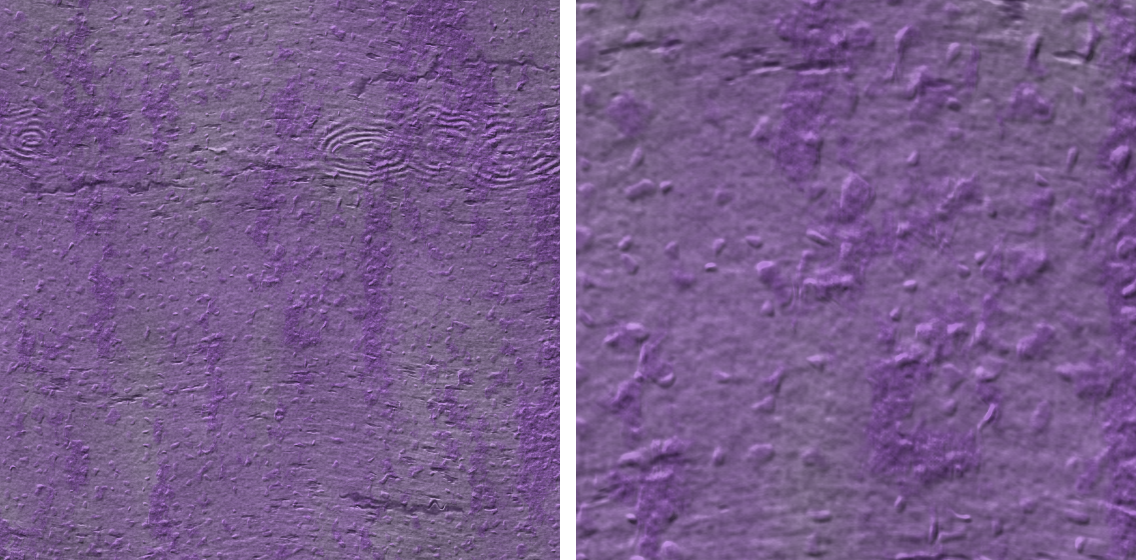
Left: the whole. Right: its middle third, enlarged.
Give the GLSL for this texture, as a Shadertoy shader.

```glsl
// Violet tree bark: a height field of warts, horizontal grain, eye-shaped knots
// and cracks is lit from the upper left by a finite difference, then tinted
// from grey-lilac to saturated purple where the bark is rough.

float hash(vec2 p) {
    vec3 q = fract(vec3(p.xyx) * 0.1031);
    q += dot(q, q.yzx + 33.33);
    return fract((q.x + q.y) * q.z);
}

float noise(vec2 p) {
    vec2 i = floor(p), f = fract(p);
    f = f * f * (3.0 - 2.0 * f);
    return mix(mix(hash(i), hash(i + vec2(1, 0)), f.x),
               mix(hash(i + vec2(0, 1)), hash(i + vec2(1, 1)), f.x), f.y);
}

float fbm(vec2 p) {
    float sum = 0.0, gain = 0.53;
    for (int i = 0; i < 4; i++) {
        sum += gain * noise(p);
        p = p * 2.03 + 17.7;
        gain *= 0.5;
    }
    return sum;
}

// Domed warts, loosely lined up in vertical columns
float warts(vec2 p, float cells, float share, float seed) {
    vec2 g = p * cells, home = floor(g);
    float dome = 0.0;
    for (int y = -1; y <= 1; y++)
    for (int x = -1; x <= 1; x++) {
        vec2 id = home + vec2(x, y), key = id + seed;
        float column = hash(vec2(key.x, seed));
        vec2 centre = id + vec2(0.2 + 0.6 * mix(column, hash(key + 5.3), 0.45),
                                0.15 + 0.7 * hash(key + 9.1));
        float radius = mix(0.17, 0.36, hash(key + 2.7));
        float present = step(hash(key + 13.9), share * (0.5 + column));
        float d = length((g - centre) * vec2(1.0, 0.85 + 0.3 * column));
        dome = max(dome, present * smoothstep(radius, radius * 0.25, d));
    }
    return dome;
}

// Soft line from a to b, tapering at its ends
float seam(vec2 p, vec2 a, vec2 b, float width) {
    vec2 ab = b - a;
    float t = clamp(dot(p - a, ab) / dot(ab, ab), 0.0, 1.0);
    float d = length(p - a - ab * t) / (width * (0.5 + 2.0 * t * (1.0 - t)));
    return exp(-d * d);
}

// Returns height, purple roughness and crack depth
vec3 bark(vec2 p) {
    vec2 wobble = vec2(noise(p * 85.0), noise(p * 85.0 + 41.0)) - 0.5;
    vec2 q = p + wobble * 0.011;

    // Scattered warts and crusty clusters stacked in vertical runs
    float small = warts(q, 37.0, 0.68, 3.0);
    float large = warts(q + wobble * 0.011, 21.0, 0.45, 71.0);
    float run = noise(p * vec2(21.0, 5.0) + 8.0) + 0.12 * smoothstep(0.2, 0.9, p.x);
    float crust = smoothstep(0.6, 0.78, 0.5 * run + 0.6 * fbm(q * vec2(58.0, 40.0)));
    float rugged = fbm(p * 105.0);
    float height = 0.85 * small + large * (0.3 + 1.1 * rugged) + crust * (2.2 * rugged - 0.5);

    // Fine skin and horizontal grain
    float band = exp(-pow((p.y - 0.735) / 0.075, 2.0)) * smoothstep(0.4, 0.65, p.x);
    float grainy = 0.35 + 0.9 * smoothstep(0.45, 0.75, noise(p * vec2(3.0, 6.0) + 2.0)) + 0.8 * band;
    vec2 flow = vec2(p.x * 22.0, (p.y + 0.02 * sin(p.x * 9.0)) * 115.0);
    float grain = fbm(flow);
    height += 1.1 * grainy * (grain - 0.5);
    height += 1.1 * (fbm(p * vec2(95.0, 135.0)) - 0.5);

    // Row of knots; the last one wraps around the left edge
    float eye = 9.0;
    vec2 bent = p + 0.03 * (vec2(noise(p * 18.0), noise(p * 18.0 + 9.0)) - 0.5);
    for (int i = 0; i < 4; i++) {
        vec2 c = vec2(0.65 + 0.135 * float(i), 0.735 + 0.012 * sin(float(i) * 2.3));
        vec2 d = vec2(fract(bent.x - c.x + 0.5) - 0.5, bent.y - c.y);
        eye = min(eye, length(d / vec2(0.08, 0.05)));
    }
    float ringZone = smoothstep(1.8, 0.7, eye);
    float rings = sin(eye * 25.0 + 5.0 * noise(p * 30.0));
    height += ringZone * rings * 0.8 * smoothstep(0.2, 0.75, noise(p * 28.0));
    float scar = length((q - vec2(0.235, 0.7)) / vec2(0.036, 0.026));
    float scarRim = exp(-pow((scar - 1.0) / 0.17, 2.0));

    // Raised branch seam, broken cracks and short horizontal gouges
    vec2 s = p + wobble * 0.016 + 0.012 * (noise(p * 23.0) - 0.5);
    float crack = seam(s, vec2(-0.05, 0.663), vec2(0.4, 0.67), 0.005);
    crack = max(crack, seam(s, vec2(0.66, 0.855), vec2(0.775, 0.862), 0.005));
    crack = max(crack, seam(s, vec2(0.765, 0.86), vec2(0.79, 0.9), 0.006));
    crack = max(crack, seam(s, vec2(0.78, 0.895), vec2(1.02, 0.875), 0.006));
    crack *= smoothstep(0.2, 0.65, noise(p * 26.0 + 3.0));
    crack = max(crack, seam(s, vec2(0.61, 0.118), vec2(0.83, 0.082), 0.008));
    crack = max(crack, seam(s, vec2(0.64, 0.096), vec2(0.79, 0.1), 0.005));
    crack = max(crack, seam(s, vec2(0.637, 0.825), vec2(0.658, 0.86), 0.007));
    crack = max(crack, 0.6 * scarRim * noise(p * 40.0));
    crack = max(crack, 0.7 * grainy * smoothstep(0.66, 0.85, fbm(flow * vec2(1.3, 0.7) + 60.0)));
    height += 1.6 * seam(s, vec2(0.38, 0.74), vec2(0.6, 0.685), 0.009) - 1.1 * crack;

    float rough = max(max(0.45 * small, 0.75 * large), 0.85 * crust);
    rough = max(rough, ringZone * (0.35 - 0.3 * rings));
    return vec3(height, max(rough, 0.5 * smoothstep(1.1, 0.7, scar)), crack);
}

void mainImage(out vec4 fragColor, in vec2 fragCoord) {
    vec2 p = fragCoord / iResolution.y;
    vec3 here = bark(p);
    float relief = here.x - bark(p + vec2(-0.0011, 0.0025)).x;

    // Broad stains and vertical runs
    float stain = 0.6 * fbm(p * 4.0) + 0.4 * noise(p * vec2(19.0, 3.0));
    vec3 color = mix(vec3(0.475, 0.415, 0.525), vec3(0.47, 0.362, 0.55), smoothstep(0.3, 0.72, stain));
    color = mix(color, vec3(0.395, 0.23, 0.51), 0.72 * here.y);

    // Relief light, cracks and fine grain
    color *= 0.88 + 0.25 * fbm(p * 8.0 + 30.0);
    color *= 1.0 + 0.47 * clamp(relief, -1.1, 0.9);
    color += vec3(0.07, 0.075, 0.06) * smoothstep(0.15, 0.8, relief);
    color = mix(color, vec3(0.2, 0.12, 0.27), 0.55 * here.z);
    color += 0.09 * (noise(p * 300.0) - 0.5);
    fragColor = vec4(color, 1.0);
}
```
